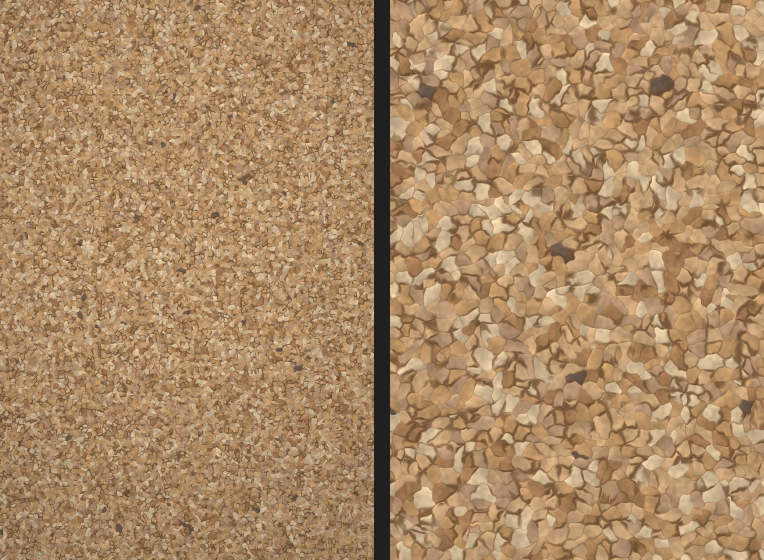
Left: the whole. Right: its middle third, enlarged.
A WebGL 2 fragment shader for this texture:

```glsl
#version 300 es
precision highp float;
// Pressed cork granulate: small angular grains in tan, straw and rosy brown.
// A stretched, weighted Voronoi pattern gives the grains; broken shadows open
// between them, mostly on the side away from the light, under a soft falloff.

uniform vec2 u_resolution;
out vec4 fragColor;

const float GRAINS_PER_HEIGHT = 126.0;
const float JITTER = 0.95;
const float STRETCH = 0.36;         // elongation of single grains
const float SIZE_SPREAD = 0.32;     // large against small grains
const float SEAM_WIDTH = 0.085;
const float SEAM_SOFTNESS = 0.09;
const float SEAM_DEPTH = 0.86;
const float TILT_SHADE = 0.13;      // light gradient across a grain
const float FINE_CONTRAST = 0.15;
const float FLECK_SHARE = 0.004;    // rare dark bark grains
const int SAMPLES = 2;              // antialiasing samples per axis
const vec2 LIGHT_DIR = vec2(-0.45, 0.89);

const vec3 PALE  = vec3(0.785, 0.69, 0.555);
const vec3 TAN   = vec3(0.74, 0.60, 0.445);
const vec3 OCHRE = vec3(0.70, 0.545, 0.375);
const vec3 ROSY  = vec3(0.67, 0.54, 0.42);
const vec3 BROWN = vec3(0.61, 0.455, 0.31);
const vec3 SEAM  = vec3(0.39, 0.27, 0.165);
const vec3 FLECK = vec3(0.40, 0.33, 0.28);

vec4 hash4(vec2 p) {
    vec4 q = fract(p.xyxy * vec4(0.1031, 0.1030, 0.0973, 0.1099));
    q += dot(q, q.wzxy + 33.33);
    return fract((q.xxyz + q.yzzw) * q.zywx);
}

float valueNoise(vec2 p) {
    vec2 i = floor(p), f = fract(p);
    f = f * f * (3.0 - 2.0 * f);
    float low  = mix(hash4(i).x, hash4(i + vec2(1, 0)).x, f.x);
    float high = mix(hash4(i + vec2(0, 1)).x, hash4(i + vec2(1, 1)).x, f.x);
    return mix(low, high, f.y);
}

// Picks a grain colour by share, then varies its brightness.
vec3 grainColor(vec4 rnd) {
    vec3 c = PALE;
    c = mix(c, TAN,   step(0.18, rnd.x));
    c = mix(c, OCHRE, step(0.55, rnd.x));
    c = mix(c, ROSY,  step(0.75, rnd.x));
    c = mix(c, BROWN, step(0.91, rnd.x));
    c *= 0.96 + 0.08 * rnd.y;
    return mix(c, FLECK, step(rnd.z, FLECK_SHARE));
}

// Distance to a grain centre, measured in the grain's own stretched frame.
float grainDistance(vec2 offset, vec4 rnd) {
    float angle = 6.2832 * rnd.z;
    vec2 axis = vec2(cos(angle), sin(angle));
    vec2 local = vec2(dot(offset, axis), dot(offset, vec2(-axis.y, axis.x)));
    local *= vec2(1.0 - 0.5 * STRETCH, 1.0 + STRETCH);
    return length(local) - SIZE_SPREAD * (rnd.w - 0.5);
}

vec3 cork(vec2 p) {
    // Ragged edges and slowly changing grain size
    vec2 q = p + 0.26 * (vec2(valueNoise(p * 2.6), valueNoise(p * 2.6 + 57.0)) - 0.5);
    q += 0.8 * vec2(valueNoise(p * 0.37 + 11.0), valueNoise(p * 0.37 + 83.0));

    // Nearest and second nearest grain
    vec2 base = floor(q), cell = base, near1 = vec2(0), near2 = vec2(0);
    float d1 = 9.0, d2 = 9.0;
    for (int y = -1; y <= 1; y++)
    for (int x = -1; x <= 1; x++) {
        vec2 id = base + vec2(x, y);
        vec4 rnd = hash4(id);
        vec2 offset = id + 0.5 + JITTER * (rnd.xy - 0.5) - q;
        float d = grainDistance(offset, rnd);
        if (d < d1) {
            d2 = d1; near2 = near1;
            d1 = d; near1 = offset; cell = id;
        } else if (d < d2) {
            d2 = d; near2 = offset;
        }
    }

    // Flat grain colour with a tilt and fine pores
    vec4 rnd = hash4(cell + 311.0);
    vec3 color = grainColor(rnd);
    float tiltAngle = 6.2832 * rnd.w;
    color *= 1.0 + TILT_SHADE * dot(near1, vec2(cos(tiltAngle), sin(tiltAngle)));
    color *= 1.0 + FINE_CONTRAST * (valueNoise(p * 3.4 + 29.0) - 0.5);

    // Broken seams: faint where grains touch, deep in pits and below grains
    vec2 across = (near2 - near1) / max(length(near2 - near1), 0.001);
    float facing = dot(across, LIGHT_DIR);
    float opening = smoothstep(0.3, 0.85, valueNoise(p * 1.25 + 140.0));
    float width = SEAM_WIDTH * (0.1 + 2.5 * opening) * (1.0 - 0.7 * facing);
    float gap = d2 - d1;
    float seam = 1.0 - smoothstep(0.4 * width, 1.5 * width + SEAM_SOFTNESS, gap);
    seam *= mix(0.3, 1.0, opening) * (0.85 - 0.15 * facing);
    color *= 1.0 + 0.05 * facing * (1.0 - smoothstep(0.1, 0.5, gap));
    return mix(color, SEAM, SEAM_DEPTH * seam);
}

void main() {
    vec3 color = vec3(0);
    for (int y = 0; y < SAMPLES; y++)
    for (int x = 0; x < SAMPLES; x++) {
        vec2 shift = (vec2(x, y) + 0.5) / float(SAMPLES) - 0.5;
        color += cork((gl_FragCoord.xy + shift) / u_resolution.y * GRAINS_PER_HEIGHT);
    }
    color /= float(SAMPLES * SAMPLES);

    // Soft light falloff towards the corners and the lower edge
    vec2 uv = gl_FragCoord.xy / u_resolution;
    vec2 fromCenter = uv - vec2(0.52, 0.60);
    float light = 1.04 - 0.20 * dot(fromCenter, fromCenter);
    light *= 0.96 + 0.05 * smoothstep(0.0, 0.5, uv.y);
    fragColor = vec4(color * light, 1.0);
}
```
